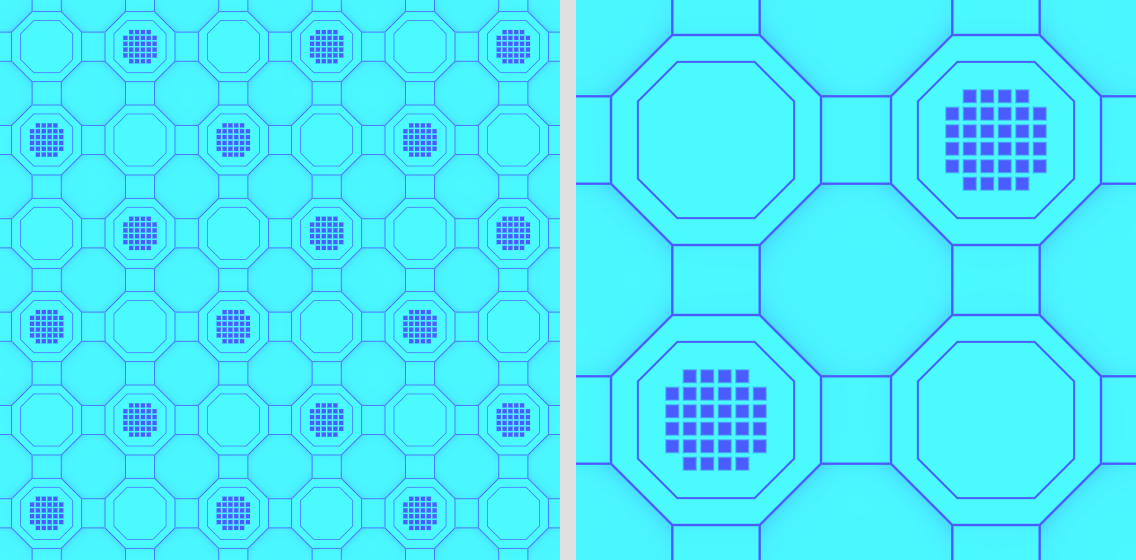
Left: the whole. Right: its middle third, enlarged.
Write a Shadertoy shader that draws this pattern.

```glsl
// Layout, in units of one cell
const float CELLS = 6.0;            // even, so the checkerboard wraps
const vec2  OUTER_OCT = vec2(0.375, 0.531);   // half width, corner |x|+|y|
const vec2  INNER_OCT = vec2(0.279, 0.417);
const float STRIP_HALF = 0.156;     // half width of the connecting strips
const float OUTER_LINE = 0.0085;
const float INNER_LINE = 0.0070;

// Grille of small squares, in units of its pitch
const float GRILLE_PITCH = 1.0 / 16.0;
const float GRILLE_REACH = 3.0;     // squares from the centre to the rim
const float SQUARE_HALF = 0.37;
const float SQUARE_SOFT = 0.12;

// Shading
const float SHADOW_DIAGONAL = 0.20;
const float SHADOW_STRIP = 0.05;
const float SHADOW_FALLOFF = 0.032;
const float GAP_TONE = 0.012;
const float MOTTLE = 0.014;
const float MOTTLE_CELLS = 24.0;    // whole number, so the noise wraps

const vec3 BASE = vec3(0.29, 0.98, 1.00);
const vec3 INK  = vec3(0.29, 0.36, 1.00);

float hash(vec2 p) {
    vec3 q = fract(vec3(p.xyx) * 0.1031);
    q += dot(q, q.yzx + 33.33);
    return fract((q.x + q.y) * q.z);
}

float wrappedNoise(vec2 p, float period) {
    vec2 i = floor(p), f = fract(p);
    f = f * f * (3.0 - 2.0 * f);
    vec2 a = mod(i, period), b = mod(i + 1.0, period);
    return mix(mix(hash(a), hash(vec2(b.x, a.y)), f.x),
               mix(hash(vec2(a.x, b.y)), hash(b), f.x), f.y);
}

// Signed distance to an octagon, for a point folded into one quadrant
float octagon(vec2 q, vec2 size) {
    return max(max(q.x, q.y) - size.x, (q.x + q.y - size.y) * 0.70711);
}

// Share of the pixel lying where the distance is negative
float fill(float d, float px) {
    return clamp(0.5 - d / px, 0.0, 1.0);
}

// Box-filtered line, which keeps its weight when thinner than a pixel
float stroke(float d, float width, float px) {
    return fill(d - 0.5 * width, px) - fill(d + 0.5 * width, px);
}

float grille(vec2 p, float px) {
    vec2 g = p / GRILLE_PITCH;
    vec2 center = abs(floor(g) + 0.5);
    vec2 l = abs(fract(g) - 0.5);
    float inRows = step(max(center.x, center.y), GRILLE_REACH);
    float notCorner = step(center.x + center.y, 2.0 * GRILLE_REACH - 1.5);
    float soft = max(px / GRILLE_PITCH, SQUARE_SOFT);
    return fill(max(l.x, l.y) - SQUARE_HALF, soft) * inRows * notCorner;
}

void mainImage(out vec4 fragColor, in vec2 fragCoord) {
    vec2 uv = fragCoord / iResolution.xy;
    float px = CELLS / min(iResolution.x, iResolution.y);
    vec2 cell = floor(uv * CELLS);
    vec2 p = fract(uv * CELLS) - 0.5;
    vec2 q = abs(p);

    float outer = octagon(q, OUTER_OCT);
    float inner = octagon(q, INNER_OCT);
    float strip = min(q.x, q.y) - STRIP_HALF;
    float outside = 1.0 - fill(outer, px);
    float gap = outside * (1.0 - fill(strip, px));

    // Soft shadows around the raised octagons and strips
    float diagonal = exp(-max(outer, 0.0) / SHADOW_FALLOFF);
    float along = exp(-max(strip, 0.0) / SHADOW_FALLOFF);
    float shade = gap * (SHADOW_DIAGONAL * diagonal + SHADOW_STRIP * along + GAP_TONE);
    shade += (outside - gap) * SHADOW_STRIP * diagonal;
    shade += outside * MOTTLE * wrappedNoise(uv * MOTTLE_CELLS, MOTTLE_CELLS);

    // Outlines
    float ink = max(stroke(outer, OUTER_LINE, px), stroke(inner, INNER_LINE, px));
    ink = max(ink, outside * stroke(strip, OUTER_LINE, px));

    // Grilles on alternate octagons
    float hasGrille = 1.0 - mod(cell.x + cell.y, 2.0);
    ink = max(ink, hasGrille * grille(p, px));

    vec3 color = mix(BASE, INK, shade);
    fragColor = vec4(mix(color, INK, ink), 1.0);
}
```
